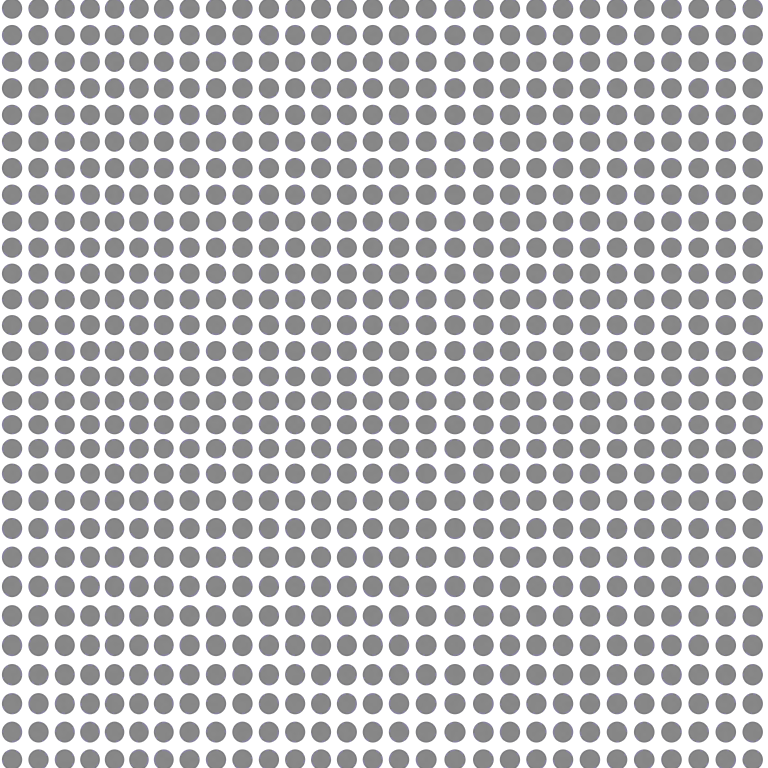
A Shadertoy shader for this pattern:

```glsl
// Grid of grey dots on white, with uneven column and row spacing and faintly tinted rims

#define DOTS 29
#define RADIUS 0.0132
#define STRETCH 0.2
#define COLUMN_PITCH 0.03445
#define ROW_PITCH 0.03464
#define RIM_WIDTH 0.0021
#define GRAIN 0.012
#define PAPER vec3(1.0)
#define DOT_GREY vec3(0.53)
#define RIM_GREY vec3(0.49, 0.49, 0.50)
#define RIM_VIOLET vec3(0.53, 0.51, 0.62)

float hash(vec2 p) {
    vec3 q = fract(p.xyx * 0.1031);
    q += dot(q, q.yzx + 33.33);
    return fract((q.x + q.y) * q.z);
}

float valueNoise(vec2 p) {
    vec2 cell = floor(p), f = fract(p);
    f = f * f * (3.0 - 2.0 * f);
    return mix(mix(hash(cell), hash(cell + vec2(1, 0)), f.x),
               mix(hash(cell + vec2(0, 1)), hash(cell + vec2(1, 1)), f.x), f.y);
}

// Centre of column i.x from the left and row i.y from the top:
// an even pitch plus smooth drifts that crowd or spread the dots
vec2 dotCentre(vec2 i) {
    float x = 0.0157 + COLUMN_PITCH * i.x
            - 0.01003 * smoothstep(1.5, 7.0, i.x)
            - 0.00286 * smoothstep(10.0, 15.0, i.x)
            + 0.00664 * smoothstep(15.3, 18.3, i.x)
            + 0.00625 * smoothstep(20.0, 29.0, i.x);
    float y = 0.0111 + ROW_PITCH * i.y
            - 0.00469 * smoothstep(8.0, 14.0, i.y)
            - 0.01354 * smoothstep(13.0, 18.5, i.y)
            + 0.02656 * smoothstep(18.0, 28.5, i.y);
    return vec2(x, y);
}

// Signed distance to the nearest dot; dots stretch a little with local spacing
float dotDistance(vec2 p) {
    vec2 offset = vec2(1.0), index = vec2(0.0);
    for (int k = 0; k < DOTS; k++) {
        vec2 candidate = p - dotCentre(vec2(k));
        vec2 closer = step(abs(candidate), abs(offset));
        offset = mix(offset, candidate, closer);
        index = mix(index, vec2(k), closer);
    }
    vec2 spacing = 0.5 * (dotCentre(index + 1.0) - dotCentre(index - 1.0));
    vec2 radii = RADIUS + STRETCH * (spacing - COLUMN_PITCH);
    return (length(offset / radii) - 1.0) * min(radii.x, radii.y);
}

void mainImage(out vec4 fragColor, in vec2 fragCoord) {
    vec2 uv = fragCoord / iResolution.xy;
    float pixel = 1.0 / min(iResolution.x, iResolution.y);
    float d = dotDistance(vec2(uv.x, 1.0 - uv.y));

    // Grey body with slight grain
    vec3 ink = DOT_GREY + GRAIN * (valueNoise(uv * 180.0) - 0.5);

    // Darker rim with scattered violet flecks
    float fleck = smoothstep(0.58, 0.72, valueNoise(uv * 230.0 + 17.0));
    float rim = smoothstep(-0.5 * pixel, 0.5 * pixel, d + RIM_WIDTH);
    ink = mix(ink, mix(RIM_GREY, RIM_VIOLET, fleck), rim);

    // Smooth edge onto the paper
    float coverage = clamp(0.5 - d / pixel, 0.0, 1.0);
    fragColor = vec4(mix(PAPER, ink, coverage), 1.0);
}
```
